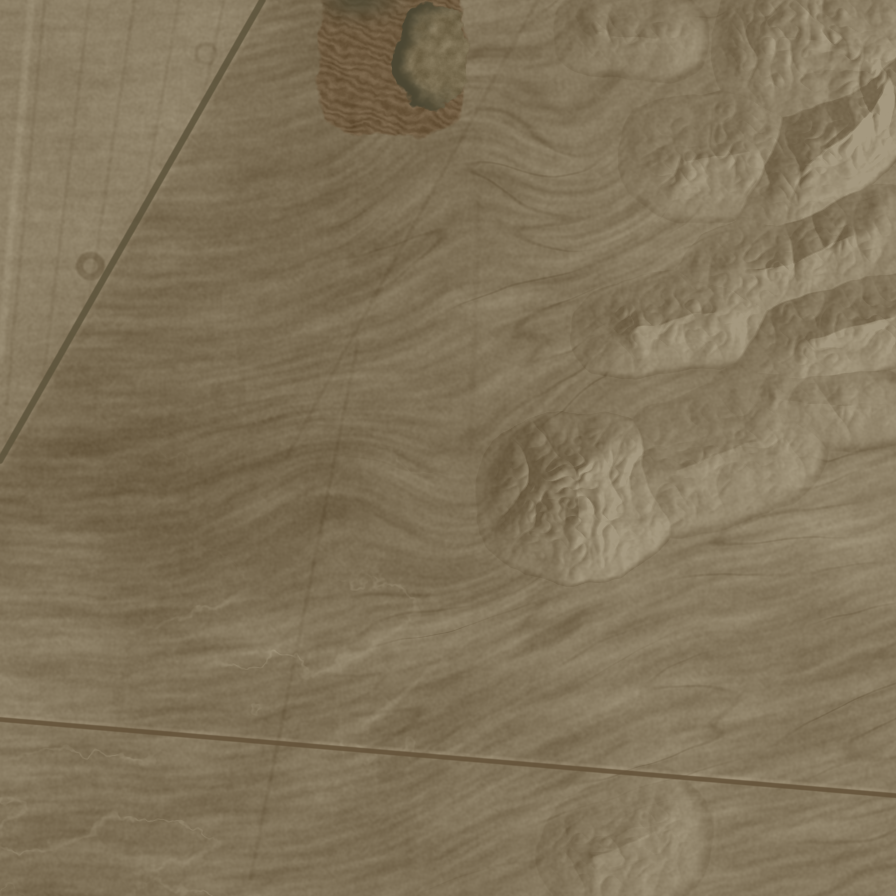
Reproduce this texture procedurally as a WebGL 1 fragment shader.

```glsl
precision highp float;
// Aerial view of a tan desert plain with eroded hills, two roads and a quarry.
uniform vec2 u_resolution;

vec2 gradient(vec2 cell) {
  vec3 q = fract(cell.xyx * vec3(0.1031, 0.1030, 0.0973));
  q += dot(q, q.yzx + 33.33);
  return fract((q.xx + q.yz) * q.zy) * 2.0 - 1.0;
}

// Gradient noise
float noise(vec2 p) {
  vec2 i = floor(p), f = fract(p), u = f * f * f * (f * (f * 6.0 - 15.0) + 10.0);
  float low = mix(dot(gradient(i), f), dot(gradient(i + vec2(1, 0)), f - vec2(1, 0)), u.x);
  float high = mix(dot(gradient(i + vec2(0, 1)), f - vec2(0, 1)), dot(gradient(i + 1.0), f - 1.0), u.x);
  return mix(low, high, u.y);
}

float fbm(vec2 p) {
  float sum = 0.0, amp = 0.6;
  for (int i = 0; i < 4; i++) {
    sum += amp * noise(p);
    p = mat2(0.8, 0.6, -0.6, 0.8) * p * 2.03 + 7.1;
    amp *= 0.5;
  }
  return sum;
}

// Soft spot: center in xy, radii in zw
float blob(vec2 p, vec4 spot) {
  vec2 q = (p - spot.xy) / spot.zw;
  return exp(-dot(q, q));
}

// Line from ends.xy to ends.zw
float stroke(vec2 p, vec4 ends, float width, float soft) {
  vec2 ab = ends.zw - ends.xy, ap = p - ends.xy;
  float t = clamp(dot(ap, ab) / dot(ab, ab), 0.0, 1.0);
  return 1.0 - smoothstep(width - soft, width + soft, length(ap - ab * t));
}

float ring(vec2 p, vec2 center, float radius, float width) {
  return 1.0 - smoothstep(width - 0.002, width + 0.002, abs(length(p - center) - radius));
}

// Mound with a straight crest
float hill(vec2 p, vec4 spot, float angle, float height) {
  float c = cos(angle), s = sin(angle);
  vec2 q = mat2(c, -s, s, c) * (p - spot.xy) / spot.zw;
  q.x = max(abs(q.x) - 0.35, 0.0) / 0.65;
  return height * max(1.0 - length(q), 0.0);
}

float terrain(vec2 p) {
  vec2 w = p + 0.02 * vec2(fbm(p * 11.0), fbm(p * 11.0 + 19.0));
  float h = hill(w, vec4(0.645, 0.445, 0.095, 0.11), -1.45, 0.055);
  h = max(h, hill(w, vec4(0.80, 0.49, 0.13, 0.08), 0.35, 0.025));
  h = max(h, hill(w, vec4(0.755, 0.642, 0.12, 0.06), 0.15, 0.036));
  h = max(h, hill(w, vec4(0.95, 0.635, 0.13, 0.06), 0.25, 0.036));
  h = max(h, hill(w, vec4(0.90, 0.715, 0.16, 0.06), 0.28, 0.034));
  h = max(h, hill(w, vec4(0.92, 0.945, 0.13, 0.10), -0.25, 0.04));
  h = max(h, hill(w, vec4(0.80, 0.825, 0.11, 0.075), 0.1, 0.03));
  h = max(h, hill(w, vec4(0.945, 0.855, 0.16, 0.065), 0.75, 0.044));
  h = max(h, hill(w, vec4(0.70, 0.96, 0.09, 0.05), -0.1, 0.02));
  h = max(h, hill(w, vec4(0.91, 0.55, 0.12, 0.05), -0.1, 0.018));
  h = max(h, hill(w, vec4(0.70, 0.055, 0.10, 0.08), 0.4, 0.02));
  return h * (1.0 + 0.8 * abs(noise(w * vec2(26.0, 18.0))) + 0.25 * abs(noise(w * 62.0)));
}

// Isolines of this value are the paths of wind and runoff
float flowLine(vec2 p, float height) {
  float s = p.y - 0.24 * p.x * smoothstep(0.1, 0.8, p.x) + 0.03 * fbm(p * 4.0);
  s += 0.9 * (p.x - 0.45) * blob(p, vec4(0.45, 0.45, 0.14, 0.11));
  return s - height + 0.9 * (p.x - 0.58) * blob(p, vec4(0.58, 0.81, 0.12, 0.13));
}

float vein(vec2 p, float width) {
  return 1.0 - smoothstep(0.0, width, abs(noise(p)));
}

void main() {
  vec2 p = gl_FragCoord.xy / u_resolution;
  float px = 1.0 / u_resolution.y, e = 0.003;
  float h = terrain(p), lit = (h - terrain(p + e * vec2(0.93, -0.36))) / e;
  float hilly = smoothstep(0.0005, 0.007, h), s = flowLine(p, h);

  // Broad tone of the plain
  float west = 1.0 - smoothstep(-0.015, 0.0, p.x - 0.293 + 0.57 * (1.0 - p.y));
  float tone = 0.50 + 0.19 * smoothstep(0.35, 0.85, p.x) + 0.30 * west;
  tone -= 0.26 * blob(p, vec4(0.17, 0.42, 0.24, 0.17)) + 0.12 * blob(p, vec4(0.38, 0.78, 0.14, 0.14));
  tone += 0.20 * blob(p, vec4(0.94, 0.38, 0.14, 0.07)) + 0.24 * blob(p, vec4(0.44, 0.28, 0.20, 0.04));
  tone += 0.25 * blob(p, vec4(0.02, 0.25, 0.12, 0.14)) + 0.32 * fbm(p * 5.0);

  // Streaks, channels and grain
  float plain = 1.0 - 0.75 * hilly, patches = smoothstep(-0.15, 0.2, noise(p * 6.0 + 3.0));
  float streaks = 0.34 * noise(vec2(p.x * 7.0, s * 40.0)) + 0.32 * noise(vec2(p.x * 15.0, s * 125.0));
  tone += plain * (1.0 - 0.5 * west) * streaks;
  tone -= 0.22 * plain * patches * smoothstep(0.3, 0.5, p.x) * vein(vec2(p.x * 5.0, s * 24.0), 0.05);
  float southWest = (1.0 - smoothstep(0.4, 0.6, p.x)) * (1.0 - smoothstep(0.4, 0.6, p.y));
  tone += 0.25 * patches * southWest * vein(vec2(p.x * 5.0, s * 13.0) + 0.5 * fbm(p * 25.0), 0.04);
  tone += 0.26 * fbm(p * 80.0) + 0.16 * noise(p * 230.0);

  // Hill relief with a dark foot
  tone += hilly * (0.08 + 0.62 * clamp(lit, -0.8, 0.9));
  tone -= 0.16 * smoothstep(0.0, 0.001, h) * (1.0 - smoothstep(0.001, 0.005, h));

  // Faint vehicle tracks
  float tracks = stroke(p, vec4(0.60, 1.0, 0.32, 0.49), 0.002, 0.002);
  tracks += 0.7 * stroke(p, vec4(0.535, 0.78, 0.525, 0.50), 0.003, 0.003);
  tracks += stroke(p, vec4(0.40, 0.62, 0.28, 0.02), 0.002, 0.002);
  for (int i = 0; i < 5; i++) {
    float x = 0.05 + 0.05 * float(i);
    tracks += west * stroke(p, vec4(x, 1.0, x * 0.75 - 0.03, 0.55), 0.002, 0.002);
  }
  tone += 0.22 * stroke(p, vec4(0.035, 1.0, 0.0, 0.60), 0.004, 0.003) - 0.15 * tracks;
  tone -= 0.4 * ring(p, vec2(0.101, 0.703), 0.012, 0.004) + 0.2 * ring(p, vec2(0.23, 0.94), 0.011, 0.002);
  vec3 color = mix(vec3(0.40, 0.34, 0.24), vec3(0.59, 0.54, 0.44), clamp(tone, -0.3, 1.3));

  // Quarry with ripples and a shaded mound
  vec2 box = abs(p - vec2(0.436, 0.945)) - vec2(0.035, 0.052);
  float pit = length(max(box, 0.0)) - 0.044 + 0.02 * fbm(p * 28.0);
  float ripple = sin(p.y * 690.0 + p.x * 200.0 + 16.0 * fbm(p * 30.0));
  vec3 pitColor = vec3(0.435, 0.355, 0.25) + 0.03 * ripple + 0.12 * fbm(p * 75.0);
  pitColor = mix(pitColor, vec3(0.30, 0.29, 0.21), 0.7 * blob(p, vec4(0.40, 1.0, 0.04, 0.02)));
  color = mix(color, pitColor, 1.0 - smoothstep(-0.002, 0.003, pit));
  vec2 m = (p - vec2(0.480, 0.937)) / vec2(0.041, 0.056);
  float mound = length(m) + 0.6 * fbm(p * 32.0);
  vec3 moundColor = vec3(0.47, 0.42, 0.31) + 0.2 * fbm(p * 65.0);
  moundColor = mix(moundColor, vec3(0.30, 0.28, 0.20), smoothstep(0.55, 1.1, mound - 0.4 * m.x));
  color = mix(color, moundColor, 1.0 - smoothstep(0.96, 1.04, mound));

  // Roads with pale shoulders
  vec4 north = vec4(0.293, 1.0, 0.0, 0.486), south = vec4(0.0, 0.197, 1.0, 0.112);
  color += 0.04 * stroke(p, north, 0.007, 0.003);
  color = mix(color, vec3(0.36, 0.325, 0.23), 0.85 * stroke(p, north, 0.0036, px));
  color += 0.05 * stroke(p, south + vec4(0.0, 0.004, 0.0, 0.004), 0.002, 0.002);
  color = mix(color, vec3(0.39, 0.32, 0.22), 0.85 * stroke(p, south, 0.0026, px));
  gl_FragColor = vec4(color, 1.0);
}
```
